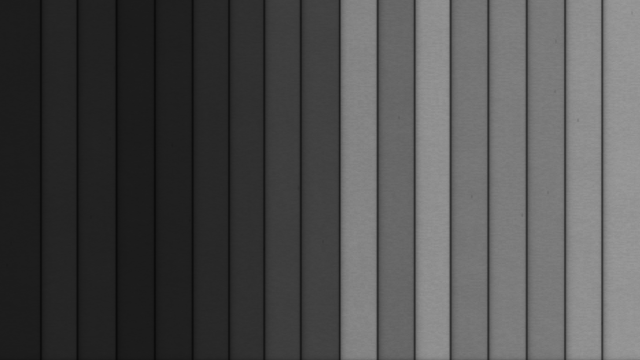
Reproduce this pattern procedurally as a Shadertoy shader.

```glsl
const int SEAMS = 16;
const float SEAM_X[SEAMS] = float[](
    0.064, 0.121, 0.182, 0.242, 0.301, 0.358, 0.413, 0.470,
    0.531, 0.590, 0.648, 0.704, 0.763, 0.823, 0.883, 0.941);
const float TONES[SEAMS + 1] = float[](
    0.112, 0.145, 0.133, 0.110, 0.125, 0.158, 0.190, 0.245, 0.258,
    0.520, 0.405, 0.562, 0.460, 0.490, 0.480, 0.560, 0.580);

float hash(vec2 p) {
    return fract(sin(dot(p, vec2(127.1, 311.7))) * 43758.5453);
}

float valueNoise(vec2 p) {
    vec2 cell = floor(p);
    vec2 f = fract(p);
    f = f * f * (3.0 - 2.0 * f);
    float low = mix(hash(cell), hash(cell + vec2(1.0, 0.0)), f.x);
    float high = mix(hash(cell + vec2(0.0, 1.0)), hash(cell + vec2(1.0)), f.x);
    return mix(low, high, f.y);
}

// Fine fibres stretched sideways, over broad mottling
float paperGrain(vec2 p, float seed) {
    float fibres = valueNoise(p * vec2(95.0, 230.0) + seed) - 0.5;
    float specks = valueNoise(p * vec2(260.0, 310.0) - seed) - 0.5;
    float mottle = valueNoise(p * vec2(9.0, 14.0) + seed) - 0.5;
    return 0.045 * fibres + 0.04 * specks + 0.025 * mottle;
}

// Sparse small dark marks, at most one per cell
float fleck(vec2 p, float cells) {
    vec2 q = p * cells;
    vec2 cell = floor(q);
    vec2 center = 0.25 + 0.5 * vec2(hash(cell), hash(cell + 17.0));
    float present = step(0.93, hash(cell + 41.0));
    float dist = length((fract(q) - center) * vec2(1.4, 0.8));
    return present * (1.0 - smoothstep(0.02, 0.09, dist));
}

// Light left after a dark crease and a soft shadow falling to its right
float seamLight(float d, float pixel) {
    float reach = d > 0.0 ? 0.0040 : 0.0016;
    float shadow = 0.42 * exp(-abs(d) / reach);
    float crease = 0.38 * (1.0 - smoothstep(0.0004, 0.0012 + pixel, abs(d)));
    return (1.0 - shadow) * (1.0 - crease);
}

void mainImage(out vec4 fragColor, in vec2 fragCoord) {
    vec2 uv = fragCoord / iResolution.xy;
    vec2 p = fragCoord / iResolution.y;
    float pixel = 1.0 / iResolution.x;

    // Overlapping strips, from left to right
    float tone = TONES[0];
    float light = 1.0;
    float strip = 0.0;
    for (int i = 0; i < SEAMS; i++) {
        float d = uv.x - SEAM_X[i];
        tone = mix(tone, TONES[i + 1], smoothstep(-0.5 * pixel, 0.5 * pixel, d));
        light *= seamLight(d, pixel);
        strip += step(0.0, d);
    }

    // Paper surface and slight shading at the lower rim
    tone *= 1.0 + paperGrain(p, strip * 13.7);
    tone *= 1.0 - 0.09 * fleck(p, 14.0);
    tone *= 1.0 - 0.18 * exp(-uv.y / 0.005);
    fragColor = vec4(vec3(tone * light), 1.0);
}
```
